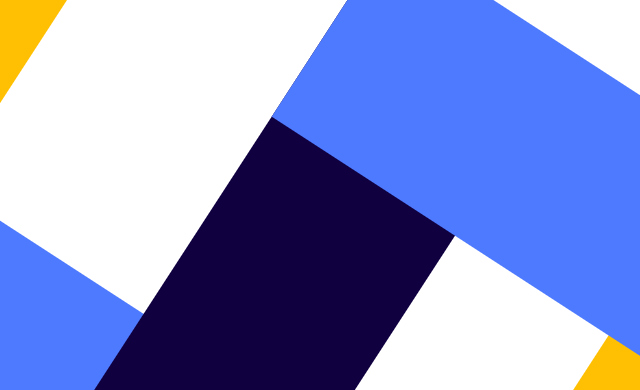
This background is drawn by a Shadertoy shader. Its source:

```glsl
// Flat geometric background: broad bars in blue, navy and amber on white.
// All edges lie on one tilted grid, so the canvas is rotated about a pivot
// and each bar becomes an axis-aligned box, layered from back to front.

const vec3 WHITE = vec3(1.0);
const vec3 BLUE  = vec3(0.302, 0.478, 1.0);
const vec3 NAVY  = vec3(0.063, 0.0, 0.251);
const vec3 AMBER = vec3(1.0, 0.75, 0.01);

const float TILT      = radians(33.0);        // slope of the blue band
const vec2  PIVOT     = vec2(0.6966, 0.7009); // inner corner, in canvas heights
const float BAR_WIDTH = 0.5605;               // width of blue and navy bars
const float LEFT_GAP  = 0.603;                // white margin left of the pivot
const float RIGHT_GAP = 0.4695;               // white margin right of navy
const float OVERLAP   = 0.1;                  // hidden overlap between layers
const float FAR       = 4.0;                  // beyond any canvas edge

// Antialiased coverage of the box spanning lo to hi.
float boxMask(vec2 p, vec2 lo, vec2 hi, float pixel) {
    vec2 d = max(lo - p, p - hi);
    return clamp(0.5 - max(d.x, d.y) / pixel, 0.0, 1.0);
}

void mainImage(out vec4 fragColor, in vec2 fragCoord) {
    float pixel = 1.0 / iResolution.y;
    vec2 q = fragCoord * pixel - PIVOT;

    // Grid coordinates: x runs along the band, y across it.
    vec2 along = vec2(cos(TILT), -sin(TILT));
    vec2 across = vec2(sin(TILT), cos(TILT));
    vec2 p = vec2(dot(q, along), dot(q, across));

    vec3 color = WHITE;

    // Amber corners
    float amberStart = BAR_WIDTH + RIGHT_GAP;
    color = mix(color, AMBER, boxMask(p, vec2(-FAR), vec2(-LEFT_GAP, FAR), pixel));
    color = mix(color, AMBER, boxMask(p, vec2(amberStart, -FAR), vec2(FAR, OVERLAP), pixel));

    // Lower left blue block
    color = mix(color, BLUE, boxMask(p, vec2(-FAR), vec2(OVERLAP, -LEFT_GAP), pixel));

    // Navy bar, tucked under the blue band
    color = mix(color, NAVY, boxMask(p, vec2(0.0, -FAR), vec2(BAR_WIDTH, BAR_WIDTH - OVERLAP), pixel));

    // Blue band
    color = mix(color, BLUE, boxMask(p, vec2(0.0), vec2(FAR, BAR_WIDTH), pixel));

    fragColor = vec4(color, 1.0);
}
```
